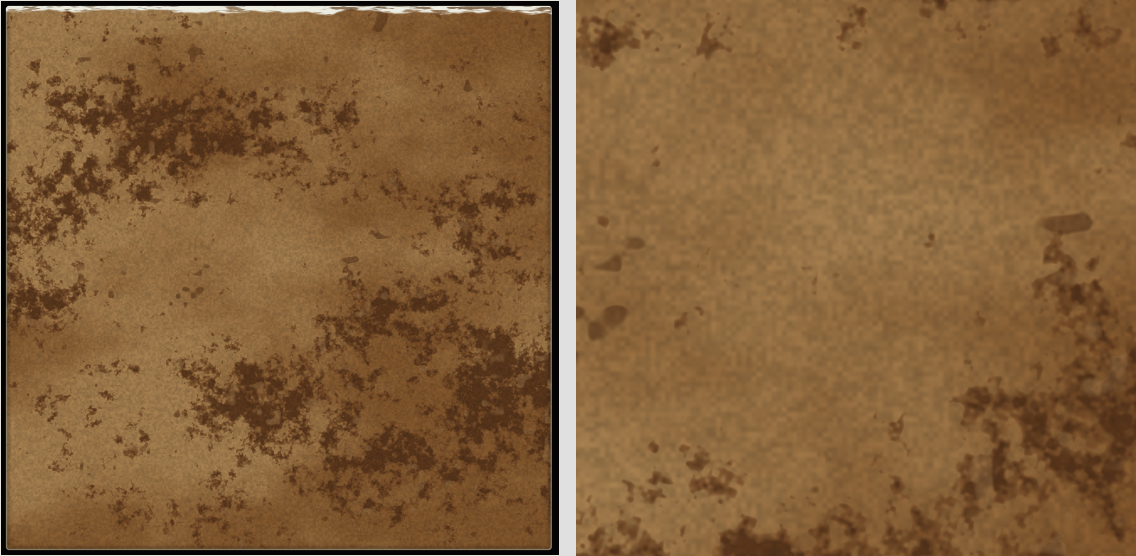
Left: the whole. Right: its middle third, enlarged.
Reproduce this texture procedurally as a WebGL 2 fragment shader.

```glsl
#version 300 es
precision highp float;

uniform vec2 u_resolution;
out vec4 fragColor;

float hash(vec2 cell) {
    uvec2 q = uvec2(ivec2(cell)) * uvec2(1597u, 3812u) + uvec2(71u, 913u);
    uint n = q.x * 0x9E3779B9u ^ q.y * 0x85EBCA6Bu;
    n = (n ^ (n >> 15)) * 0x2C1B3C6Du;
    n = (n ^ (n >> 12)) * 0x297A2D39u;
    n ^= n >> 15;
    return float(n >> 8) / 16777216.0;
}

float noise(vec2 p) {
    vec2 cell = floor(p);
    vec2 f = fract(p);
    f = f * f * (3.0 - 2.0 * f);
    float low = mix(hash(cell), hash(cell + vec2(1, 0)), f.x);
    float high = mix(hash(cell + vec2(0, 1)), hash(cell + vec2(1, 1)), f.x);
    return mix(low, high, f.y);
}

float fbm(vec2 p, int octaves, float gain) {
    float sum = 0.0, weight = 1.0, total = 0.0;
    for (int i = 0; i < octaves; i++) {
        sum += weight * noise(p);
        total += weight;
        weight *= gain;
        p = mat2(1.6, 1.2, -1.2, 1.6) * p + vec2(17.3, 9.1);
    }
    return sum / total;
}

float roundedBox(vec2 p, vec2 halfSize, float radius) {
    vec2 q = abs(p) - halfSize + radius;
    return length(max(q, 0.0)) + min(max(q.x, q.y), 0.0) - radius;
}

vec3 glaze(vec2 p) {
    // Broad ochre and russet clouds, redder toward the lower right
    float cloud = fbm(p * vec2(3.0, 5.0) + 31.0, 5, 0.55);
    float warmth = 0.16 * (p.y - p.x);
    vec3 color = mix(vec3(0.475, 0.315, 0.16), vec3(0.6, 0.46, 0.285),
                     smoothstep(0.28, 0.72, cloud + warmth));

    // Crumbly stains gathered in two loose horizontal bands
    float grit = fbm(p * 42.0 + 5.0, 4, 0.8);
    float patches = fbm(p * vec2(4.2, 6.5) + 12.0, 4, 0.6);
    float band = cos(6.2832 * (p.y - 0.27 - 0.1 * (p.x - 0.5)) / 0.47);
    float stain = 1.1 * (grit - 0.5) + 0.95 * (patches - 0.5) + 0.07 * band;
    color = mix(color, vec3(0.41, 0.255, 0.13), 0.75 * smoothstep(0.03, 0.15, stain));
    color = mix(color, vec3(0.29, 0.17, 0.085), 0.75 * smoothstep(0.13, 0.29, stain));

    // Sparse dark flecks and pale pits
    float fleck = noise(p * 75.0 + 61.0) * noise(p * 19.0 + 3.0);
    color = mix(color, vec3(0.33, 0.2, 0.1), 0.6 * smoothstep(0.68, 0.8, fleck));
    float pit = noise(p * 62.0 + 140.0) * smoothstep(0.0, 0.16, stain + 0.06);
    color = mix(color, vec3(0.56, 0.42, 0.26), 0.5 * smoothstep(0.72, 0.9, pit));

    // Fine surface grain
    float grain = noise(p * 330.0) + 0.6 * noise(p * 170.0 + 9.0) - 0.8;
    return color * (1.0 + 0.15 * grain);
}

void main() {
    vec2 p = gl_FragCoord.xy / u_resolution.y;
    float px = 1.0 / u_resolution.y;
    float aspect = u_resolution.x / u_resolution.y;
    vec2 center = vec2(0.498 * aspect, 0.5);
    float tile = roundedBox(p - center, vec2(0.4876 * aspect, 0.4895), 0.006);

    vec3 color = glaze(p);

    // Beveled rim: a shaded shoulder outside a thin reflection
    color *= 1.0 - 0.18 * smoothstep(-0.012, -0.003, tile);
    float rim = smoothstep(-0.0035, -0.0015, tile);
    color = mix(color, vec3(0.56, 0.54, 0.46), 0.75 * rim);

    // Broken, wavy gloss along the top edge
    float depth = 0.9895 - p.y;
    float reach = 0.002 + 0.015 * fbm(vec2(p.x * 24.0, 4.0), 3, 0.6);
    float gloss = 1.0 - smoothstep(reach, reach + 0.005, depth);
    float streak = fbm(vec2(p.x * 38.0, p.y * 210.0), 3, 0.6);
    gloss *= 0.25 + 0.75 * smoothstep(0.3, 0.55, streak);
    color = mix(color, vec3(0.92, 0.92, 0.88), gloss);

    // Black surround with a pale outer margin
    color = mix(color, vec3(0.02, 0.01, 0.01), smoothstep(-0.6 * px, 0.6 * px, tile));
    vec2 inset = min(p, vec2(aspect, 1.0) - p);
    float margin = 1.0 - smoothstep(0.0018 - 0.5 * px, 0.0018 + 0.5 * px, min(inset.x, inset.y));
    color = mix(color, vec3(0.9, 0.9, 0.87), margin);

    fragColor = vec4(color, 1.0);
}
```
